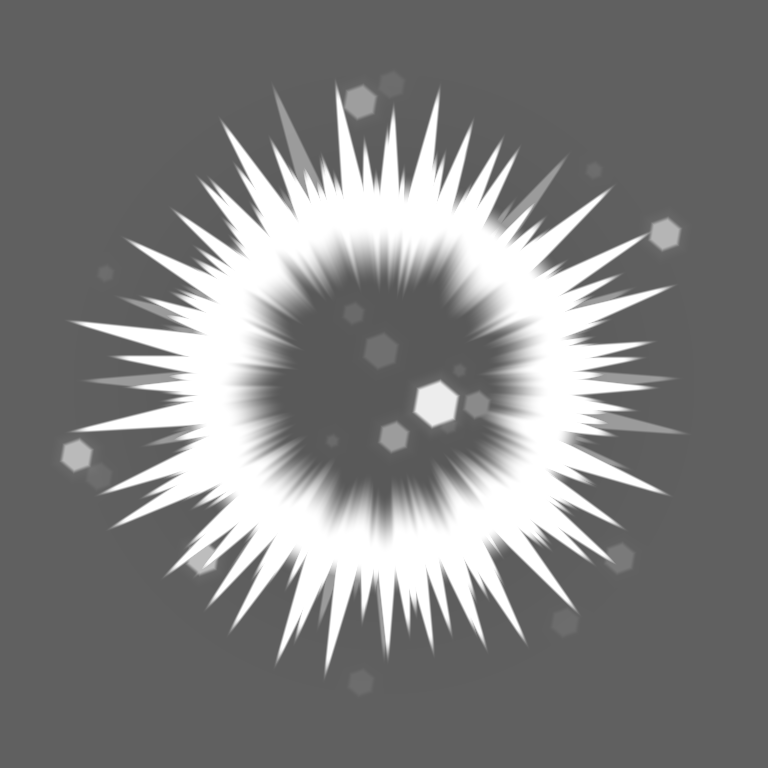
A WebGL 1 fragment shader for this background:

```glsl
precision highp float;
// A white starburst ring with a dark core and soft hexagonal light spots on grey.

uniform vec2 u_resolution;

const float TAU = 6.283185;

float hash(vec2 p) {
  vec3 q = fract(vec3(p.xyx) * 0.1031);
  q += dot(q, q.yzx + 33.33);
  return fract((q.x + q.y) * q.z);
}

// Smooth noise around the circle; turn runs from 0 to 1 and wraps.
float ringNoise(float turn, float count, float seed) {
  float x = turn * count;
  float cell = floor(x);
  float a = hash(vec2(mod(cell, count), seed));
  float b = hash(vec2(mod(cell + 1.0, count), seed));
  return mix(a, b, smoothstep(0.0, 1.0, x - cell));
}

// Tapered rays, one per angular cell, with varied length and opacity.
float rays(float turn, float r, float count, vec2 reach, float taper, float seed) {
  float cell = floor(turn * count + 0.5);
  float cover = 0.0;
  for (int i = -1; i <= 1; i++) {
    float id = cell + float(i);
    vec2 key = vec2(mod(id, count), seed);
    float middle = id + 0.45 * (hash(key) - 0.5);
    float tip = mix(reach.x, reach.y, hash(key + 17.0));
    float across = abs(turn * count - middle) / count * TAU * r;
    float halfWidth = taper * (tip - r);
    float ray = 1.0 - smoothstep(-0.002, 0.002, across - halfWidth);
    ray *= smoothstep(0.0, 0.035, tip - r);
    float opacity = mix(0.38, 1.0, step(0.2, hash(key + 41.0)));
    cover = max(cover, ray * opacity);
  }
  return cover;
}

// Feathered hexagon with a faint halo.
float hexSpot(vec2 p, vec2 center, float size) {
  p -= center;
  p = abs(mat2(0.985, 0.174, -0.174, 0.985) * p);
  float d = max(p.x, 0.5 * p.x + 0.866 * p.y) - size;
  return 0.9 * (1.0 - smoothstep(-0.004, 0.003, d))
       + 0.1 * (1.0 - smoothstep(-0.004, 0.018, d));
}

void main() {
  vec2 uv = (gl_FragCoord.xy - 0.5 * u_resolution) / min(u_resolution.x, u_resolution.y) + 0.5;
  vec2 p = uv - 0.5;
  float r = length(p);
  float turn = fract(atan(p.y, p.x) / TAU + 1.0);

  // Grey ground, slightly darker inside the burst
  float shade = 0.375 - 0.025 * (1.0 - smoothstep(0.12, 0.43, r));

  // Solid ring and three sizes of rays
  float burst = 1.0 - smoothstep(0.235, 0.275, r);
  burst = max(burst, rays(turn, r, 36.0, vec2(0.36, 0.43), 0.095, 3.0));
  burst = max(burst, rays(turn, r, 72.0, vec2(0.28, 0.37), 0.1, 8.0));
  burst = max(burst, rays(turn, r, 140.0, vec2(0.26, 0.32), 0.13, 13.0));

  // Streaked inner edge around the dark core
  float streak = 0.6 * ringNoise(turn, 64.0, 5.0) + 0.4 * ringNoise(turn, 190.0, 9.0) - 0.5;
  float core = smoothstep(0.128, 0.205, r + 0.05 * streak);
  shade = mix(shade, 1.0, burst * core);

  // Faint spots scattered around the outside and in the core
  for (int i = 0; i < 10; i++) {
    float k = float(i);
    float a = TAU * (k + 0.6 * hash(vec2(k, 21.0))) / 10.0;
    float far = mod(k, 3.0) < 1.0 ? 0.1 : 0.39;
    vec2 center = 0.5 + far * vec2(cos(a), sin(a));
    float size = mix(0.007, 0.018, hash(vec2(k, 27.0)));
    shade = mix(shade, max(shade, 0.46), 0.6 * hexSpot(uv, center, size));
  }

  // Bright spots
  shade = mix(shade, 0.93, hexSpot(uv, vec2(0.568, 0.474), 0.027));
  shade = mix(shade, 0.61, hexSpot(uv, vec2(0.513, 0.431), 0.018));
  shade = mix(shade, 0.54, hexSpot(uv, vec2(0.621, 0.473), 0.016));
  shade = mix(shade, 0.44, hexSpot(uv, vec2(0.496, 0.543), 0.021));
  shade = mix(shade, 0.71, hexSpot(uv, vec2(0.866, 0.695), 0.019));
  shade = mix(shade, 0.73, hexSpot(uv, vec2(0.100, 0.407), 0.019));
  shade = mix(shade, max(shade, 0.62), hexSpot(uv, vec2(0.469, 0.867), 0.020));
  shade = mix(shade, max(shade, 0.74), hexSpot(uv, vec2(0.264, 0.273), 0.019));
  shade = mix(shade, max(shade, 0.48), hexSpot(uv, vec2(0.807, 0.273), 0.018));

  gl_FragColor = vec4(vec3(shade), 1.0);
}
```
